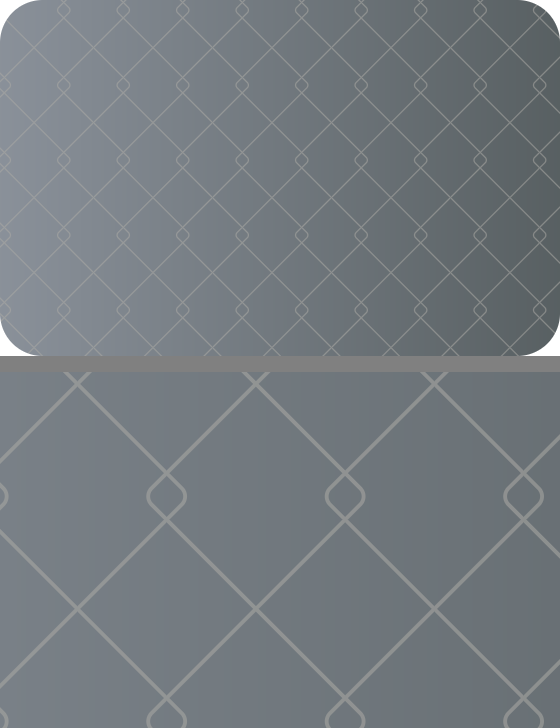
Top: the whole. Bottom: its middle third, enlarged.
Write a Shadertoy shader that draws this pattern.

```glsl
// Chain-link wire mesh over a grey gradient panel with rounded corners.

const vec2 CELL = vec2(0.1671, 0.2106); // mesh spacing in canvas heights

// Distance to the wires; p is relative to the centre of a link.
float wireDistance(vec2 p) {
    p = abs(p);
    float tip = 0.5 * (CELL.y - CELL.x); // height where the wires cross
    float bend = 0.0108;                 // radius of the rounded link sides
    vec2 q = p - vec2(tip - bend * sqrt(2.0), 0.0);

    float diagonal = abs(p.y - p.x - tip) * sqrt(0.5);
    float link = q.x > q.y ? abs(length(q) - bend)
                           : abs(p.x + p.y - tip) * sqrt(0.5);
    return min(diagonal, link);
}

float roundedBox(vec2 p, vec2 halfSize, float radius) {
    vec2 q = abs(p) - halfSize + radius;
    return length(max(q, 0.0)) + min(max(q.x, q.y), 0.0) - radius;
}

// Antialiased coverage of the region where d is negative.
float coverage(float d, float pixel) {
    return clamp(0.5 - d / pixel, 0.0, 1.0);
}

void mainImage(out vec4 fragColor, in vec2 fragCoord) {
    float pixel = 1.0 / iResolution.y;
    vec2 uv = fragCoord * pixel;
    vec2 size = iResolution.xy * pixel;

    // Panel gradient, light on the left
    vec3 panel = mix(vec3(0.54, 0.567, 0.602), vec3(0.345, 0.375, 0.385), uv.x / size.x);

    // Translucent wires
    vec2 cell = (fract((uv - vec2(0.012, 0.129)) / CELL + 0.5) - 0.5) * CELL;
    float wire = coverage(wireDistance(cell) - 0.0018, pixel);
    vec3 color = mix(panel, vec3(0.67, 0.665, 0.645), 0.55 * wire);

    // White outside the rounded corners
    float inside = coverage(roundedBox(uv - 0.5 * size, 0.5 * size, 0.12), pixel);
    color = mix(vec3(1.0), color, max(inside, 0.0));

    fragColor = vec4(color, 1.0);
}
```
